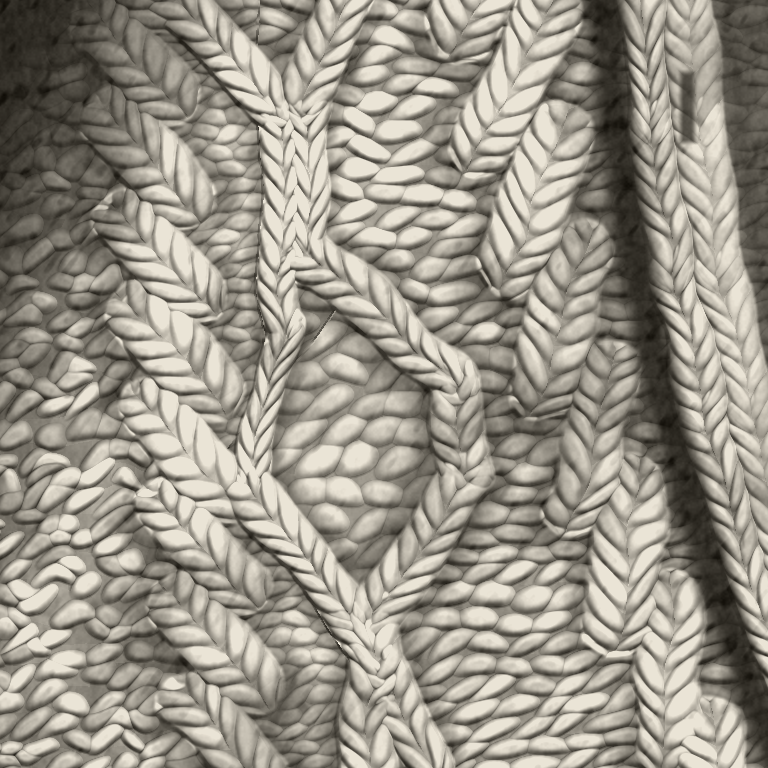
This texture is drawn by a three.js fragment shader. Its source:

```glsl
// Chunky grey knit: two twisted cables, a braided diamond, purl and moss ground,
// and a folded edge band. Stitches form a height field from capsule braids and
// overlapping purl loops, lit through its slope and flecked with wool noise.
varying vec2 vUv;

#define PITCH 0.034
#define RELIEF 0.017
#define LEFT_STEP 0.127
#define RIGHT_STEP 0.155
#define PURL_CELL vec2(0.050, 0.029)
#define FINE_CELL vec2(0.034, 0.022)
#define MOSS_CELL vec2(0.038, 0.029)
#define SEED_CELL vec2(0.050, 0.038)
#define WOOL_DARK vec3(0.16, 0.147, 0.12)
#define WOOL_LIGHT vec3(0.89, 0.865, 0.81)
#define LIGHT_DIR vec3(0.25, 0.55, 0.80)

float hash(vec2 p) {
  vec3 q = fract(p.xyx * vec3(0.1031, 0.1030, 0.0973));
  q += dot(q, q.yzx + 33.33);
  return fract((q.x + q.y) * q.z);
}

float noise(vec2 p) {
  vec2 i = floor(p), f = fract(p);
  f = f * f * (3.0 - 2.0 * f);
  return mix(mix(hash(i), hash(i + vec2(1, 0)), f.x),
             mix(hash(i + vec2(0, 1)), hash(i + vec2(1, 1)), f.x), f.y);
}

// Horizontal position of the folded edge, by depth from the top
float edgeX(float depth) { return 0.835 + 0.06 * depth + 0.17 * depth * depth; }

// Overlapping slanted purl loops in brick rows: height, crown, tone
vec3 loops(vec2 p, vec2 cell, float jitter) {
  vec2 g = p / cell;
  vec3 top = vec3(0.0, 0.0, 0.5);
  for (int j = -1; j <= 1; j++) {
    float row = floor(g.y) + float(j);
    float x = g.x + 0.5 * row + 0.3 * hash(vec2(row + 50.0, 7.0));
    for (int i = -1; i <= 1; i++) {
      vec2 id = vec2(floor(x) + float(i), row) + 50.0;
      vec2 f = vec2(x, g.y) - id + 49.5;
      float tone = hash(id);
      f += jitter * (vec2(tone, hash(id + 19.0)) - 0.5);
      f.y += f.x * mix(-0.9, 0.2, hash(id + 5.0)) + 0.3 * f.x * f.x;
      float crown = smoothstep(0.0, 0.95, 1.0 - 2.1 * f.x * f.x - 3.3 * f.y * f.y);
      float h = 0.38 * crown + 0.08 * tone * crown;
      top = mix(top, vec3(h, crown, tone), smoothstep(-0.05, 0.05, h - top.x));
    }
  }
  return top;
}

// Lays a braid of V stitches from a up to b; k holds height, crown, tone, clearance
void braid(inout vec4 k, vec2 p, vec2 a, vec2 b, float w, float lift, float bow) {
  vec2 q = p - a, d = b - a;
  float len = length(d);
  d /= len;
  float u = dot(q, d), v = dot(q, vec2(d.y, -d.x)) / w;
  float r = length(vec2(v, max(max(-u, u - len), 0.0) / w));
  k.w = min(k.w, r);
  if (r >= 1.0) return;
  float side = abs(v), t = u / PITCH - 1.15 * side + 0.5 * noise(p * 20.0) + 0.2 * step(0.0, v);
  float s = fract(t) - 0.5, c = 2.0 * side - 0.95;
  float leaf = smoothstep(0.0, 0.95, 1.0 - 3.2 * s * s - 0.8 * c * c);
  float dome = sqrt(1.0 - r * r), m = 2.0 * u / len - 1.0;
  float sag = bow * min(m * m, 1.6);
  float h = lift + 0.6 * dome + 0.32 * leaf - sag;
  float tone = hash(vec2(floor(t) + 40.0, step(0.0, v)) + floor(a * 90.0));
  float cover = (1.0 - smoothstep(0.82, 1.0, r)) * smoothstep(-0.08, 0.08, h - k.x);
  float crown = (0.25 + 0.75 * leaf) * (0.35 + 0.65 * dome) + 0.12 - 1.2 * sag;
  k.xyz = mix(k.xyz, vec3(h, crown, tone), cover);
}

vec4 knit(vec2 p) {
  p += 0.016 * (vec2(noise(p * 16.0), noise(p * 16.0 + 31.0)) - 0.5);
  float depth = 1.0 - p.y;

  // Ground: purl, moss at the left, fine purl beside it, seed stitch in the diamond
  vec3 ground;
  if (abs(p.x - 0.46) / 0.16 + abs(p.y - 0.42) / 0.21 < 1.0) {
    ground = loops(p, SEED_CELL, 0.4) * vec3(0.8, 0.85, 0.8);
  } else if (p.x < 0.13 + 0.14 * depth) {
    ground = loops(p + 0.02 * noise(p * 26.0), MOSS_CELL, 0.7);
    ground.z = 1.8 * ground.z - 0.4;
  } else if (p.x < 0.34 + 0.12 * smoothstep(0.65, 0.9, depth)) {
    ground = loops(p, FINE_CELL, 0.3) * vec3(0.5, 0.6, 0.7) + vec3(0.0, 0.25, 0.12);
  } else {
    float tilt = 0.30 * p.y - 0.10;
    ground = loops(vec2(p.x, p.y + tilt * (p.x - 0.55)), PURL_CELL, 0.25);
  }
  vec4 k = vec4(ground, 9.0);

  // Twisted cables
  for (int i = 0; i < 9; i++) {
    float y = LEFT_STEP * float(i) - 0.05;
    vec2 mid = vec2(0.165 + 0.135 * y, 1.0 - y), arm = vec2(-0.046, 0.050);
    braid(k, p, mid - arm, mid + arm, 0.048, 0.22, 0.22);
    y = RIGHT_STEP * float(i) - 0.05;
    mid = vec2(0.657 + 0.12 * y + 0.14 * y * y, 1.0 - y);
    arm = vec2(0.050 - 0.055 * y, 0.090);
    braid(k, p, mid - arm, mid + arm, 0.047, 0.25, 0.22);
  }

  // Diamond: left path, then right path
  braid(k, p, vec2(0.365, 0.86), vec2(0.22, 1.01), 0.036, 0.15, 0.05);
  braid(k, p, vec2(0.365, 0.58), vec2(0.365, 0.86), 0.027, 0.08, 0.05);
  braid(k, p, vec2(0.325, 0.37), vec2(0.37, 0.58), 0.025, 0.0, 0.05);
  braid(k, p, vec2(0.46, 0.20), vec2(0.325, 0.36), 0.034, 0.15, 0.05);
  braid(k, p, vec2(0.56, 0.0), vec2(0.46, 0.20), 0.036, 0.12, 0.05);
  braid(k, p, vec2(0.39, 0.86), vec2(0.46, 1.02), 0.036, 0.18, 0.05);
  braid(k, p, vec2(0.40, 0.68), vec2(0.40, 0.86), 0.030, 0.15, 0.05);
  braid(k, p, vec2(0.59, 0.50), vec2(0.40, 0.67), 0.040, 0.2, 0.05);
  braid(k, p, vec2(0.605, 0.38), vec2(0.59, 0.50), 0.040, 0.2, 0.05);
  braid(k, p, vec2(0.49, 0.20), vec2(0.605, 0.38), 0.040, 0.2, 0.05);
  braid(k, p, vec2(0.475, -0.02), vec2(0.49, 0.20), 0.038, 0.2, 0.05);

  // Folded edge band, two chains wide
  for (int i = 0; i < 6; i++) {
    float y = 0.19 * float(i) - 0.03;
    vec2 top = vec2(edgeX(y), 1.0 - y), low = vec2(edgeX(y + 0.19), 0.81 - y);
    braid(k, p, low, top, 0.034, 0.35, 0.0);
    braid(k, p, low + vec2(0.062, 0.0), top + vec2(0.062, 0.0), 0.036, 0.2, 0.0);
  }
  return k;
}

void main() {
  vec2 p = vUv, e = vec2(0.003, 0.0);
  vec4 k = knit(p);
  float depth = 1.0 - p.y, fold = p.x - edgeX(depth);
  float fuzz = smoothstep(0.015, 0.05, fold);
  vec2 slope = (vec2(knit(p + e.xy).x, knit(p + e.yx).x) - k.x) * RELIEF / e.x;
  slope = clamp(slope, -1.1, 1.1) * (1.0 - 0.5 * fuzz);
  float light = max(dot(normalize(vec3(-slope, 1.0)), normalize(LIGHT_DIR)), 0.0);
  float crown = mix(k.y, 0.6, 0.6 * fuzz);
  float value = (0.14 + light) * (0.56 + 0.42 * crown) * (0.87 + 0.26 * k.z);

  // Shadows: broad folds, beside braids, in the edge gap, beyond it and upper left
  value *= 0.68 + 0.40 * noise(p * 5.0 + 3.0) + 0.28 * noise(p * 13.0 + 8.0);
  value *= mix(0.55, 1.02, smoothstep(0.95, 2.0, k.w) + 1.0 - smoothstep(0.86, 1.0, k.w));
  value *= mix(0.10, 1.0, smoothstep(0.006, 0.042, abs(fold + 0.048)));
  value *= 1.0 - 0.66 * smoothstep(0.08, 0.12, fold) * (1.0 - smoothstep(0.4, 0.8, depth));
  value *= mix(0.02, 1.08, smoothstep(0.02, 0.40, p.x + 0.43 * depth));
  vec2 slit = abs(p - vec2(0.895, 0.86)) - vec2(0.008, 0.045);
  value *= 0.25 + 0.75 * smoothstep(-0.004, 0.006, max(slit.x, slit.y));

  // Wool fibres and dark heather flecks
  value += 0.08 * (noise(p * vec2(190.0, 120.0)) - 0.5) + 0.04 * (noise(p * 380.0) - 0.5);
  value -= 0.12 * smoothstep(0.6, 0.95, noise(mat2(0.8, 0.6, -0.6, 0.8) * p * vec2(100.0, 50.0)));
  gl_FragColor = vec4(mix(WOOL_DARK, WOOL_LIGHT, clamp(value, -0.15, 1.04)), 1.0);
}
```
